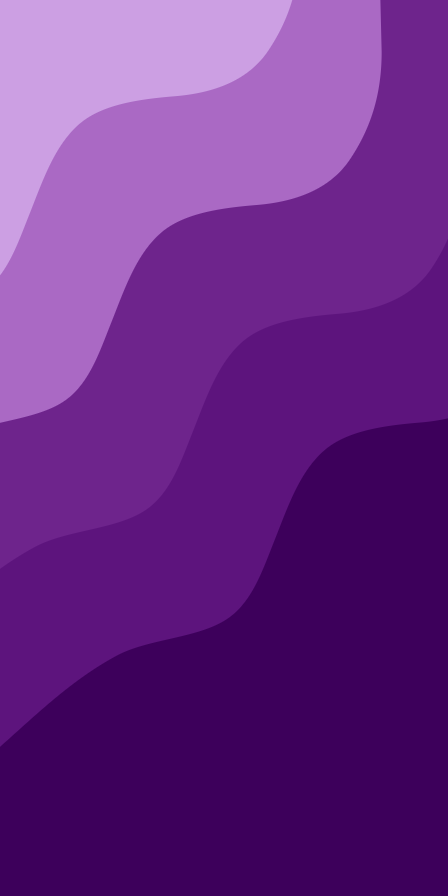
Write a WebGL 1 fragment shader that draws this background.

```glsl
precision highp float;

uniform vec2 u_resolution;

// Layer colours, from the upper left corner to the lower right
const vec3 LILAC  = vec3(0.80, 0.625, 0.89);
const vec3 ORCHID = vec3(0.665, 0.41, 0.77);
const vec3 VIOLET = vec3(0.43, 0.14, 0.55);
const vec3 PURPLE = vec3(0.365, 0.08, 0.49);
const vec3 INDIGO = vec3(0.238, 0.0, 0.358);

// Canvas extent in units of its width, and the offset between layers
const vec2 EXTENT = vec2(1.0, 2.0);
const vec2 LAYER_STEP = vec2(0.1823, 0.2428);

// Wave knots along the diagonal: position, height, slope
const vec3 FOOT   = vec3(-1.667, 1.667, 0.06);
const vec3 RISE   = vec3(-1.203, 1.724, 0.30);
const vec3 CREST  = vec3(-0.859, 1.891, 0.12);
const vec3 FALL   = vec3(-0.596, 1.820, -0.43);
const vec3 TROUGH = vec3(-0.284, 1.729, 0.06);
const vec3 CLIMB  = vec3(-0.0065, 1.880, 0.85);
const vec3 PEAK   = vec3(0.305, 1.987, -0.20);
const vec3 DROP   = vec3(0.615, 1.818, -1.0);
const float TAIL_SLOPE = -1.05;

// Cubic Hermite blend between two knots
float hermite(float s, vec3 a, vec3 b) {
  float span = b.x - a.x;
  float k = clamp((s - a.x) / span, 0.0, 1.0);
  float r = 1.0 - k;
  return mix(a.y, b.y, k * k * (3.0 - 2.0 * k))
       + span * k * r * (a.z * r - b.z * k);
}

// Height of the wave at a place along the diagonal
float wave(float s) {
  if (s < RISE.x)   return hermite(s, FOOT, RISE);
  if (s < CREST.x)  return hermite(s, RISE, CREST);
  if (s < FALL.x)   return hermite(s, CREST, FALL);
  if (s < TROUGH.x) return hermite(s, FALL, TROUGH);
  if (s < CLIMB.x)  return hermite(s, TROUGH, CLIMB);
  if (s < PEAK.x)   return hermite(s, CLIMB, PEAK);
  if (s < DROP.x)   return hermite(s, PEAK, DROP);
  return DROP.y + TAIL_SLOPE * (s - DROP.x);
}

// Smooth coverage of the side beyond the wave, moved back by whole layers
float beyond(vec2 p, float layersBack) {
  vec2 q = p + LAYER_STEP * layersBack;
  float s = q.x - q.y;
  float t = q.x + q.y;
  float e = 0.002;
  float slope = (wave(s + e) - wave(s - e)) / (2.0 * e);
  float dist = (t - wave(s)) / sqrt(2.0 * (1.0 + slope * slope));
  return clamp(dist * u_resolution.x + 0.5, 0.0, 1.0);
}

void main() {
  // Position measured from the upper left corner
  vec2 uv = gl_FragCoord.xy / u_resolution;
  vec2 p = vec2(uv.x, 1.0 - uv.y) * EXTENT;

  // Stack the layers from light to dark
  vec3 color = mix(LILAC, ORCHID, beyond(p, 3.0));
  color = mix(color, VIOLET, beyond(p, 2.0));
  color = mix(color, PURPLE, beyond(p, 1.0));
  color = mix(color, INDIGO, beyond(p, 0.0));

  gl_FragColor = vec4(color, 1.0);
}
```
